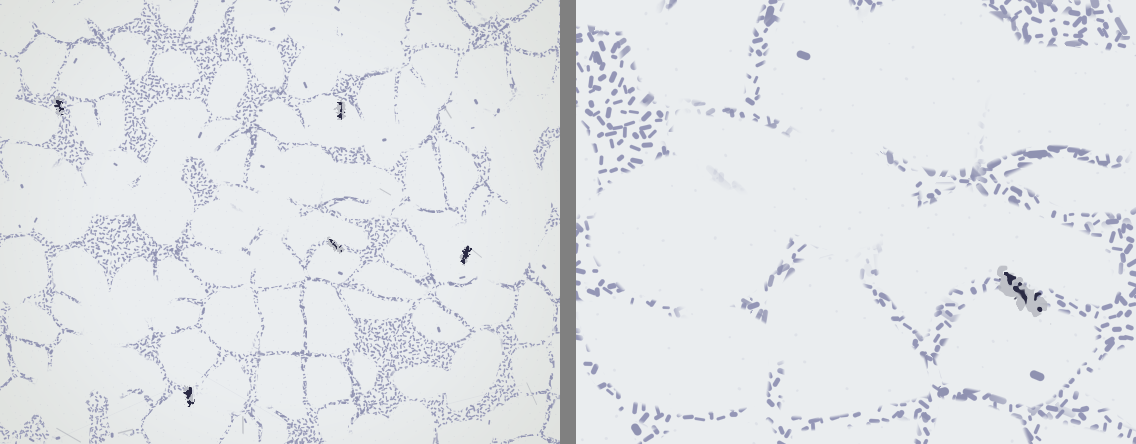
Left, the full canvas; right, a detail of the centre.
This texture is drawn by a Shadertoy shader. Its source:

```glsl
// Polished cast alloy under a microscope: pale rounded dendrite arms with
// speckled violet-grey eutectic between them. Arms are stretched Voronoi cells;
// pockets and seams between them mask layers of scattered capsule grains.

const vec3 METAL_CENTRE = vec3(0.918, 0.930, 0.938);
const vec3 METAL_CORNER = vec3(0.875, 0.885, 0.872);
const vec3 SILICON = vec3(0.58, 0.59, 0.715);
const vec3 PALE_PHASE = vec3(0.70, 0.71, 0.74);
const vec3 PORE = vec3(0.17, 0.17, 0.27);

vec2 hash2(vec2 p) {
    vec3 q = fract(vec3(p.xyx) * vec3(0.1031, 0.1030, 0.0973));
    q += dot(q, q.yzx + 33.33);
    return fract((q.xx + q.yz) * q.zy);
}

float noise(vec2 p) {
    vec2 i = floor(p), f = fract(p);
    f = f * f * (3.0 - 2.0 * f);
    float low = mix(hash2(i).x, hash2(i + vec2(1, 0)).x, f.x);
    float high = mix(hash2(i + vec2(0, 1)).x, hash2(i + vec2(1, 1)).x, f.x);
    return mix(low, high, f.y);
}

vec2 direction(float angle) {
    return vec2(cos(angle), sin(angle));
}

float segment(vec2 p, vec2 axis, float halfLength) {
    float along = dot(p, axis);
    return length(p - axis * clamp(along, -halfLength, halfLength));
}

// x: depth outside the nearest arm, y: gap to the next arm, zw: seam direction
vec4 dendriteArms(vec2 p) {
    vec2 cell = floor(p), nearCentre = p, nextCentre = p;
    float nearest = 9.0, next = 9.0;
    for (int j = -2; j <= 2; j++)
    for (int i = -2; i <= 2; i++) {
        vec2 id = cell + vec2(i, j);
        vec2 centre = id + 0.5 + 0.8 * (hash2(id + 11.0) - 0.5);
        vec2 shape = hash2(id + 57.0), turn = hash2(id + 91.0);
        vec2 axis = direction(1.57 * step(0.5, turn.x) + 0.9 * (turn.y - 0.5));
        vec2 offset = p - centre;
        float stretch = mix(1.0, 1.45, shape.x);
        vec2 local = vec2(dot(offset, axis) / stretch,
                          dot(offset, vec2(-axis.y, axis.x)) * stretch);
        float d = length(local) - 0.2 * shape.y;
        if (d < nearest) {
            next = nearest; nextCentre = nearCentre;
            nearest = d; nearCentre = centre;
        } else if (d < next) {
            next = d; nextCentre = centre;
        }
    }
    vec2 across = normalize(nextCentre - nearCentre + 1e-5);
    return vec4(nearest, next - nearest, -across.y, across.x);
}

// Coverage of scattered capsules; size = half length and radius, in pitches
float grains(vec2 p, float pitch, vec2 size, float keep, vec2 flow, float align, float aa) {
    vec2 q = p / pitch, cell = floor(q);
    float cover = 0.0;
    for (int j = -1; j <= 1; j++)
    for (int i = -1; i <= 1; i++) {
        vec2 id = cell + vec2(i, j);
        vec2 pick = hash2(id + 23.0), vary = hash2(id + 71.0);
        if (pick.x > keep) continue;
        vec2 centre = id + 0.5 + 0.75 * (hash2(id + 5.0) - 0.5);
        float angle = mix(6.283 * pick.y, atan(flow.y, flow.x) + pick.y - 0.5, align);
        float d = segment(q - centre, direction(angle), size.x * mix(0.4, 1.5, vary.x));
        d = (d - size.y * mix(0.65, 1.35, vary.y)) * pitch;
        cover = max(cover, 1.0 - smoothstep(-aa, aa, d));
    }
    return cover;
}

// x: dark ragged pore, y: pale phase around it
vec2 pores(vec2 p, float pitch) {
    vec2 q = p / pitch, id = floor(q), pick = hash2(id + 39.0);
    vec2 centre = id + 0.3 + 0.4 * hash2(id + 63.0);
    float d = segment(q - centre, direction(6.283 * pick.y), 0.05) * pitch;
    float ragged = 0.012 * (noise(p * 130.0) - 0.5) + 0.012 * (noise(p * 260.0) - 0.5);
    vec2 cover = 1.0 - smoothstep(vec2(-0.001), vec2(0.001), vec2(d + ragged - 0.004, d - ragged - 0.006));
    return cover * step(pick.x, 0.3);
}

void mainImage(out vec4 fragColor, in vec2 fragCoord) {
    vec2 p = fragCoord / iResolution.y;
    vec2 middle = 0.5 * iResolution.xy / iResolution.y;
    float aa = 0.75 / iResolution.y;

    // Arms with wobbly outlines
    float armPitch = 0.112;
    vec2 wobble = vec2(noise(p * 22.0), noise(p * 22.0 + 40.0)) - 0.5;
    vec4 arms = dendriteArms((p + 0.016 * wobble) / armPitch + 7.0);

    // Eutectic pockets, thin seams and the rims where coarse grains sit
    float richness = noise(p * 4.5 + 3.0);
    float depth = arms.x - mix(0.68, 0.30, richness);
    float pocket = smoothstep(0.0, 0.04, depth);
    float gap = 0.5 * arms.y * armPitch;
    float gate = smoothstep(0.36, 0.5, noise(p * 9.0 + 17.0));
    float seam = gate * (1.0 - smoothstep(0.003, 0.006, gap));
    float rim = smoothstep(-0.03, 0.0, depth) * (1.0 - smoothstep(0.03, 0.08, depth));
    float coarseZone = max(seam, 0.8 * rim) * smoothstep(0.4, 0.6, noise(p * 13.0 + 29.0));

    // Grain layers
    float fine = grains(p, 0.0085, vec2(0.25, 0.18), 0.92, arms.zw, 0.0, aa);
    float coarse = grains(p, 0.014, vec2(0.28, 0.17), 0.75, arms.zw, 1.0, aa);
    float flakes = grains(p, 0.06, vec2(0.06, 0.04), 0.09, arms.zw, 0.0, aa);
    float needles = grains(p, 0.13, vec2(0.2, 0.009), 0.10, arms.zw, 0.0, aa);
    float specks = grains(p, 0.02, vec2(0.01, 0.04), 0.5, arms.zw, 0.0, aa);
    float scratches = grains(p, 0.5, vec2(0.3, 0.001), 0.35, arms.zw, 0.0, aa);

    // Metal with uneven lighting, then the phases on top
    float falloff = smoothstep(0.35, 0.85, length(p - middle));
    vec3 color = mix(METAL_CENTRE, METAL_CORNER, falloff);
    color = mix(color, SILICON, 0.14 * specks + 0.12 * scratches);
    color = mix(color, PALE_PHASE, 0.75 * needles);
    color = mix(color, SILICON, fine * max(pocket, seam));
    color = mix(color, SILICON * 0.97, max(coarse * coarseZone, flakes));
    vec2 pore = pores(p, 0.29);
    color = mix(color, PALE_PHASE, 0.8 * pore.y);
    color = mix(color, PORE, pore.x);
    fragColor = vec4(color, 1.0);
}
```
